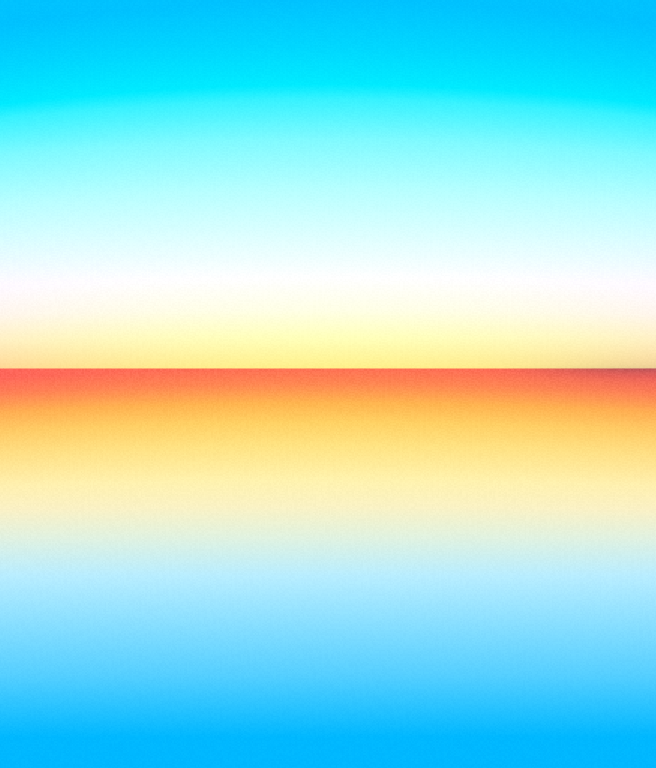
Reproduce this background procedurally as a Shadertoy shader.

```glsl
const float HORIZON = 0.5202;
const float SKY_BEND = 0.075;       // how far the sky bands droop at the sides
const float WATER_BEND = 0.012;     // how far the warm reflection droops
const float GRAIN_CELLS = 512.0;    // grain cells per canvas height
const float GRAIN = 0.018;
const float WARM_GRAIN = 0.045;
const vec3 EDGE_TINT = vec3(1.0, 0.90, 1.08);
const vec3 DUSK_TINT = vec3(0.72, 0.82, 1.0);

// Colour stops: rgb, then distance from the horizon in canvas heights
const int STOPS = 11;
const vec4 SKY[STOPS] = vec4[STOPS](
    vec4(1.00, 0.94, 0.54, 0.000),
    vec4(1.00, 1.00, 0.73, 0.040),
    vec4(1.00, 1.00, 0.90, 0.076),
    vec4(1.00, 1.00, 1.00, 0.118),
    vec4(0.88, 1.00, 1.00, 0.168),
    vec4(0.72, 1.00, 1.00, 0.232),
    vec4(0.50, 0.98, 1.00, 0.298),
    vec4(0.22, 0.95, 1.00, 0.350),
    vec4(0.00, 0.92, 1.00, 0.370),
    vec4(0.00, 0.84, 1.00, 0.420),
    vec4(0.00, 0.76, 1.00, 0.480));
const vec4 WATER[STOPS] = vec4[STOPS](
    vec4(1.00, 0.44, 0.33, 0.000),
    vec4(1.00, 0.53, 0.32, 0.020),
    vec4(1.00, 0.71, 0.31, 0.045),
    vec4(1.00, 0.82, 0.39, 0.070),
    vec4(1.00, 0.89, 0.51, 0.100),
    vec4(1.00, 0.95, 0.68, 0.145),
    vec4(0.98, 0.95, 0.77, 0.180),
    vec4(0.88, 0.95, 0.88, 0.220),
    vec4(0.72, 0.93, 1.00, 0.270),
    vec4(0.33, 0.81, 1.00, 0.400),
    vec4(0.00, 0.72, 1.00, 0.480));

float hash(vec2 p) {
    return fract(sin(dot(p, vec2(127.1, 311.7))) * 43758.5453);
}

vec3 gradient(vec4 stops[STOPS], float d) {
    vec3 color = stops[0].rgb;
    for (int i = 1; i < STOPS; i++) {
        float t = (d - stops[i - 1].a) / (stops[i].a - stops[i - 1].a);
        color = mix(color, stops[i].rgb, clamp(t, 0.0, 1.0));
    }
    return color;
}

void mainImage(out vec4 fragColor, in vec2 fragCoord) {
    vec2 uv = fragCoord / iResolution.xy;
    float side = 2.0 * uv.x - 1.0;
    float side2 = side * side;
    float height = uv.y - HORIZON;
    float dist = abs(height);

    // Sky and water, each bowed towards the sides
    vec3 sky = gradient(SKY, dist * (1.0 + SKY_BEND * side2));
    float bend = WATER_BEND * side2 * (1.0 - smoothstep(0.08, 0.25, dist));
    vec3 water = gradient(WATER, dist - bend);
    float pixel = 1.0 / iResolution.y;
    float isSky = smoothstep(-0.5 * pixel, 0.5 * pixel, height);
    vec3 color = mix(water, sky, isSky);

    // Warmer sides and a dusky right end of the horizon
    color *= mix(vec3(1.0), EDGE_TINT, side2 * exp(-dist / 0.07));
    float dusk = smoothstep(0.45, 1.0, side) * exp(-dist / 0.010);
    color *= mix(vec3(1.0), DUSK_TINT, dusk * (1.0 - 0.7 * isSky));

    // Fine grain, strongest just below the horizon
    vec2 cell = floor(fragCoord / iResolution.y * GRAIN_CELLS);
    float warm = (1.0 - isSky) * exp(-dist / 0.06);
    color += (hash(cell) - 0.5) * mix(GRAIN, WARM_GRAIN, warm);

    fragColor = vec4(clamp(color, 0.0, 1.0), 1.0);
}
```
